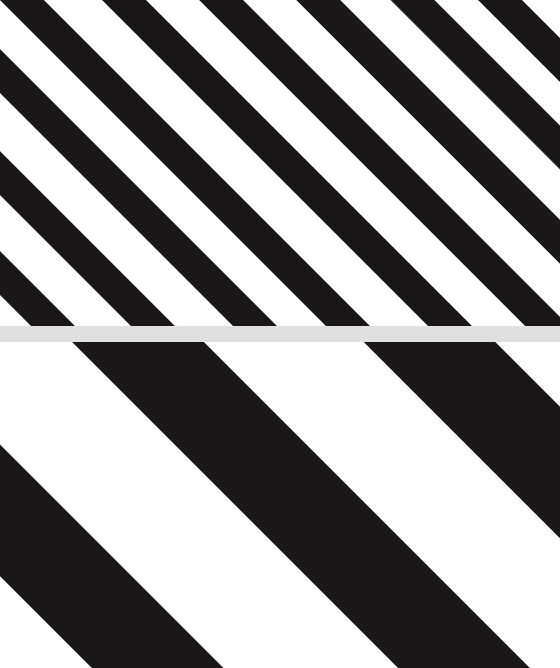
Top: the whole. Bottom: its middle third, enlarged.
This pattern is drawn by a WebGL 2 fragment shader. Its source:

```glsl
#version 300 es
precision highp float;

uniform vec2 u_resolution;
out vec4 fragColor;

const vec3 WHITE = vec3(1.0);
const vec3 INK = vec3(0.098, 0.090, 0.094);

// Lengths are fractions of the canvas width, measured along the top edge
const int STRIPES = 9;
const float PITCH = 0.17344;
const float MIDDLE_CENTRE = 0.2214;
const float STRIPE_WIDTH = 0.0784;

// Uneven spacing: shift of each stripe from its regular place
const float SHIFT[STRIPES] = float[STRIPES](
    -0.0152, -0.0103, -0.0014, -0.0089, 0.0, 0.0001, 0.0001, -0.0051, -0.0223);

float stripeCentre(int index, float pitch, float middle) {
    return middle + pitch * float(index - STRIPES / 2) + SHIFT[index];
}

// Signed distance to a band at 45 degrees, negative inside
float bandDistance(float across, float centre, float width) {
    return (abs(across - centre) - 0.5 * width) * inversesqrt(2.0);
}

float coverage(float dist, float pixel) {
    return clamp(0.5 - dist / pixel, 0.0, 1.0);
}

void main() {
    float pixel = 1.0 / u_resolution.x;
    vec2 fromTopLeft = vec2(gl_FragCoord.x, u_resolution.y - gl_FragCoord.y) * pixel;

    // Constant along each falling diagonal
    float across = fromTopLeft.x - fromTopLeft.y;

    // Nearest stripe
    float nearest = 1.0;
    for (int i = 0; i < STRIPES; i++) {
        float centre = stripeCentre(i, PITCH, MIDDLE_CENTRE);
        nearest = min(nearest, bandDistance(across, centre, STRIPE_WIDTH));
    }

    fragColor = vec4(mix(WHITE, INK, coverage(nearest, pixel)), 1.0);
}
```
